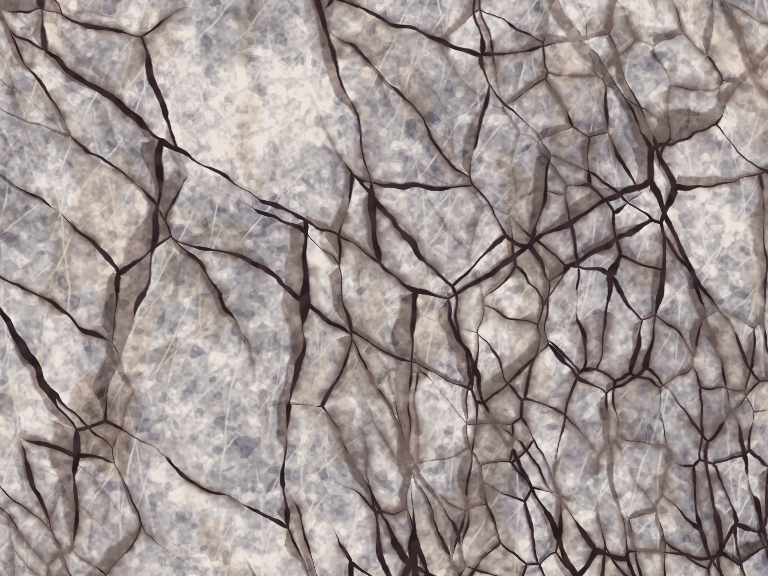
Reproduce this texture procedurally as a WebGL 2 fragment shader.

```glsl
#version 300 es
precision highp float;
// Fractured grey limestone: nested cellular blocks split by thin dark cracks,
// with shaded broken faces, pale mineral veins and warm dust. Layered sines
// bend the lines, smooth cellular noise mottles the stone.
uniform vec2 u_resolution;
out vec4 fragColor;

vec2 hash2(vec2 p) {
  vec3 q = fract(p.xyx * vec3(.1031, .1030, .0973));
  q += dot(q, q.yzx + 33.33);
  return fract((q.xx + q.yz) * q.zy);
}

// Smooth cellular noise: weighted mean of the nearby cell values.
float mottle(vec2 p) {
  vec2 cell = floor(p), f = p - cell;
  float sum = 0., total = 0.;
  for (int j = -1; j <= 1; j++)
    for (int i = -1; i <= 1; i++) {
      vec2 o = vec2(i, j);
      vec2 d = o + hash2(cell + o) - f;
      float w = exp(-6. * dot(d, d));
      sum += w * hash2(cell + o + 57.).x;
      total += w;
    }
  return sum / total;
}

float layeredMottle(vec2 p) {
  float sum = 0., amp = .5;
  for (int i = 0; i < 4; i++) {
    sum += amp * mottle(p);
    p = mat2(1.6, 1.2, -1.2, 1.6) * p + 7.;
    amp *= .6;
  }
  return sum / 1.09;
}

// Layered sines that make straight lines wander.
vec2 wander(vec2 p) {
  vec2 s = vec2(0);
  float amp = 1.;
  for (int i = 0; i < 5; i++) {
    s += amp * sin(p.yx * vec2(1., 1.3) + float(i) * vec2(2.1, 3.7));
    p = mat2(1.5, 1.1, -1.1, 1.5) * p + s * .4;
    amp *= .55;
  }
  return s;
}

// Distance to the nearest cell border, with cell id and border direction.
float blockEdge(vec2 p, out vec2 id, out vec2 normal) {
  vec2 cell = floor(p), f = p - cell, nearest = vec2(0), home = vec2(0);
  float best = 9., edge = 9.;
  for (int j = -1; j <= 1; j++)
    for (int i = -1; i <= 1; i++) {
      vec2 o = vec2(i, j), d = o + hash2(cell + o) - f;
      if (dot(d, d) < best) { best = dot(d, d); nearest = d; home = o; }
    }
  for (int j = -2; j <= 2; j++)
    for (int i = -2; i <= 2; i++) {
      vec2 o = home + vec2(i, j), d = o + hash2(cell + o) - f;
      if (i == 0 && j == 0) continue;
      vec2 n = normalize(d - nearest);
      float e = dot(.5 * (d + nearest), n);
      if (e < edge) { edge = e; normal = n; }
    }
  id = cell + home;
  return edge;
}

// One set of broken, nearly parallel veins.
float veins(vec2 p, float angle, float freq) {
  float x = (p.x * cos(angle) - p.y * sin(angle)) * freq;
  float along = p.x * sin(angle) + p.y * cos(angle), id = floor(x);
  float d = abs(fract(x) - .25 - .5 * hash2(vec2(id, freq)).x) / freq;
  float shown = smoothstep(.5, .74, mottle(vec2(id * 7.3, along * 7. + freq)));
  return shown * (1. - smoothstep(.0002, .0008 + .0024 * shown, d));
}

void main() {
  vec2 p = gl_FragCoord.xy / u_resolution.y;
  float soft = max(.0012, .6 / u_resolution.y);
  vec2 bend = wander(p * 8.), jag = wander(p * 45.);
  vec2 q = p + .013 * bend + .0022 * jag;
  vec2 slab = vec2(q.x + (.5 - .33 * q.x) * q.y, q.y);

  // Three sizes of block; the finer ones appear toward the right.
  float density = .5 * smoothstep(.3, .8, p.x) + .75 * mottle(p * 3. + 4.);
  float opening = .6 * mottle(q * 6.) + .4 * mottle(q * 28.);
  float crack = 0., grime = 0., face = 0., light = 0.;
  for (int i = 0; i < 3; i++) {
    float k = float(i);
    vec2 scale = vec2(3.2, 1.75) * pow(2.3, k), id, normal = vec2(0);
    float e = blockEdge(slab * scale + 17. * k + 3., id, normal) / length(normal * scale);
    normal = normalize(normal * scale);
    float broken = i == 0 ? 1. : smoothstep(.4, .56, density - .2 * (k - 1.));
    float width = mix(-.006, (.0068 - .0012 * k) * (opening * 2. - .8), broken);
    crack = max(crack, 1. - smoothstep(width - soft, width + soft, e));
    grime = max(grime, broken * exp(-max(e - width, 0.) * 110.));
    float lower = dot(normal, vec2(.65, -.76));
    float depth = (.034 - .009 * k) * max(lower, 0.) * (1.6 * mottle(q * 9. + 9. * k) - .4);
    face = max(face, broken * (1. - smoothstep(-.002, .003, e - depth)));
    light += broken * ((hash2(id + 31.).x - .5) * .13 - lower * .16 * exp(-e * 70.));
  }

  // Mottled grey stone with fine grain, pale flecks and dark pits.
  float tone = .58 + 1.35 * (layeredMottle(p * 8.) - .5) + light;
  tone += .45 * (mottle(p * 75.) - .5) + .42 * (mottle(p * 170.) - .5);
  float speck = mottle(q * 60. + 11.);
  tone += .3 * smoothstep(.72, .82, speck) - .35 * smoothstep(.24, .15, speck);
  vec3 color = mix(vec3(.52, .5, .535), vec3(.87, .84, .82), clamp(tone, -.3, 1.15));

  // Warm stains and one bare tan face at the left.
  float warm = .5 * smoothstep(.51, .66, layeredMottle(q * vec2(15., 6.) + 20.));
  vec2 bare = (q - vec2(.19, .27)) * mat2(1., .25, 0., .45);
  warm = max(warm, .8 * (1. - smoothstep(.043, .049, length(bare))));
  color = mix(color, vec3(.67, .6, .545) * (.75 + .42 * tone), warm);

  // Pale veins, mostly steep.
  for (int i = 0; i < 5; i++) {
    float k = float(i);
    float v = veins(p + .009 * bend + .0012 * jag, -.15 + .22 * k, 9. + 3. * k);
    v *= .35 + .7 * mottle(p * 45. + k);
    color = mix(color, mix(vec3(.89, .86, .83), vec3(.84, .75, .66), warm), .8 * v);
  }

  // Shaded broken faces, dust beside the cracks, then the dark gaps.
  color = mix(color, vec3(.46, .4, .385) * (.65 + .6 * tone), .8 * face);
  grime *= smoothstep(.35, .6, mottle(q * 18. + 40.)) * (.4 + .9 * mottle(p * 90.));
  color = mix(color, vec3(.42, .35, .33), clamp(grime, 0., .85));
  color = mix(color, vec3(.2, .145, .16) * (.7 + .6 * mottle(p * 60.)), crack);
  fragColor = vec4(color, 1.);
}
```
